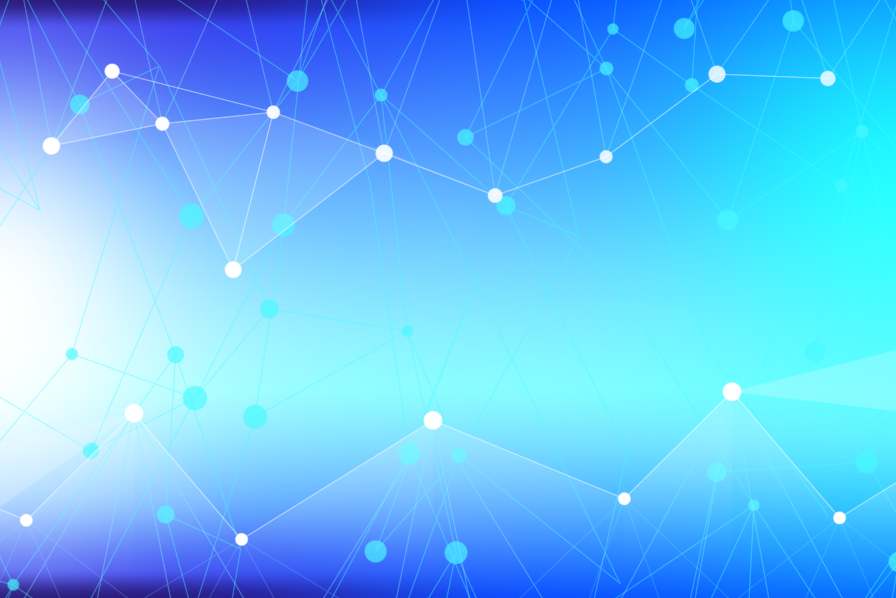
Write a Shadertoy shader that draws this background.

```glsl
// A glowing blue sky-like gradient crossed by a network of dots and thin lines.
// Cyan dots sit on a jittered lattice; two white chains follow wave formulas,
// with fans of rays and translucent facets hung between them.

float pixelSize() { return 1.0 / iResolution.y; }

vec2 hash2(vec2 c) {
    vec3 q = fract(c.xyx * vec3(0.1031, 0.1030, 0.0973));
    q += dot(q, q.yzx + 33.33);
    return fract((q.xx + q.yz) * q.zy);
}

float disc(vec2 p, vec2 center, float radius) {
    return smoothstep(pixelSize(), -pixelSize(), length(p - center) - radius);
}

float thread(vec2 p, vec2 a, vec2 b) {
    vec2 e = b - a, q = p - a;
    float d = length(q - e * clamp(dot(q, e) / dot(e, e), 0.0, 1.0));
    return 1.0 - smoothstep(0.0002, 0.0004 + pixelSize(), d);
}

float side(vec2 p, vec2 a, vec2 b) {
    vec2 e = b - a;
    return (e.x * (p.y - a.y) - e.y * (p.x - a.x)) / length(e);
}

float facet(vec2 p, vec2 a, vec2 b, vec2 c) {
    float s = sign(side(c, a, b));
    float d = min(s * side(p, a, b), min(s * side(p, b, c), s * side(p, c, a)));
    return smoothstep(-pixelSize(), pixelSize(), d);
}

// Upper chain: a wave whose swing grows to the right
vec2 upperNode(float k) {
    return vec2(0.086 + 0.1855 * k, 0.765 + (0.02 + 0.018 * k) * cos(1.3 * (k - 6.4)));
}

// Lower chain: peaks at odd indices, valleys at even ones
vec2 lowerNode(float j) {
    float c = cos(1.5708 * j), s = sin(1.5708 * j);
    return vec2(0.25 * j - 0.026 + 0.07 * c,
                0.195 + 0.009 * j - 0.09 * cos(3.14159 * j) + 0.025 * c + 0.015 * s);
}

vec2 latticeNode(vec2 cell) {
    return (cell + 0.12 + 0.76 * hash2(cell)) * 0.185;
}

vec3 backdrop(vec2 p) {
    // Bright cyan band, falling to blue at the top and bottom
    float t = p.y > 0.35 ? (p.y - 0.35) / 0.65 : (0.35 - p.y) / 0.35;
    vec3 col = vec3(0.49 - 0.44 * t * t, 0.99 - 0.69 * pow(t, 1.25), 1.0);
    // Cyan glow on the right
    vec2 r = (p - vec2(1.52, 0.63)) / vec2(0.4, 0.4);
    col = mix(col, vec3(0.22, 1.0, 1.0), 0.85 * exp(-dot(r, r)));
    col.r *= 1.0 - 0.55 * smoothstep(0.6, 1.4, p.x) * smoothstep(0.15, 0.75, t);
    col.g += 0.09 * smoothstep(0.8, 1.5, p.x) * t;
    // Violet left corners
    float left = 1.0 - smoothstep(0.2, 0.9, p.x);
    col = mix(col, vec3(0.3, 0.16, 0.88), 0.65 * left * smoothstep(0.5, 1.05, t));
    // White glow on the left with a tail along the band
    vec2 l = (p - vec2(-0.02, 0.48)) / vec2(0.28, 0.35);
    col = mix(col, vec3(1.0), exp(-dot(l, l)));
    float tail = exp(-p.x / 0.45) * exp(-pow((p.y - 0.4) / 0.2, 2.0));
    col = mix(col, vec3(1.0), 0.6 * tail);
    // Dark rims along the top and bottom
    float rim = smoothstep(0.05, 0.0, min(p.y, 1.0 - p.y));
    return mix(col, vec3(0.12, 0.04, 0.32), 0.7 * rim * left);
}

void mainImage(out vec4 fragColor, in vec2 fragCoord) {
    vec2 p = fragCoord / iResolution.y;
    vec3 col = backdrop(p);
    vec3 cyan = vec3(0.28, 0.98, 1.0);

    // Cyan lattice: each node links to two nearby cells
    vec2 home = floor(p / 0.185);
    float web = 0.0, dots = 0.0;
    for (int y = -2; y <= 2; y++)
    for (int x = -2; x <= 2; x++) {
        vec2 cell = home + vec2(x, y);
        vec2 h = hash2(cell + 41.0);
        vec2 a = latticeNode(cell);
        vec2 across = latticeNode(cell + vec2(1.0, floor(h.x * 3.0) - 1.0));
        vec2 upward = latticeNode(cell + vec2(floor(h.y * 3.0) - 1.0, 2.0));
        web = max(web, max(thread(p, a, across) * step(0.3, h.y), thread(p, a, upward)));
        dots = max(dots, disc(p, a, mix(0.009, 0.021, h.x)) * step(0.22, h.y));
    }
    col = mix(col, cyan, 0.34 * web);
    col = mix(col, cyan, 0.66 * dots);

    // Upper chain with rays to the top edge
    float lines = 0.0, rays = 0.0, nodes = 0.0, glass = 0.0;
    for (float k = 0.0; k < 8.0; k++) {
        vec2 a = upperNode(k);
        if (k < 7.0) lines = max(lines, thread(p, a, upperNode(k + 1.0)));
        rays = max(rays, thread(p, a, vec2(a.x - 0.05, 1.02)));
        rays = max(rays, thread(p, a, vec2(a.x + 0.1, 1.02)));
        nodes = max(nodes, disc(p, a, 0.0125 + 0.002 * cos(2.0 * k)) * (1.0 - 0.03 * k));
    }
    // Hanging facets below the chain and a small cap above it
    vec2 tip = vec2(0.39, 0.549), cap = vec2(0.1875, 0.881);
    for (float k = 1.0; k < 4.0; k++) {
        lines = max(lines, thread(p, tip, upperNode(k)));
        if (k < 3.0) glass += 0.15 * facet(p, tip, upperNode(k), upperNode(k + 1.0));
    }
    lines = max(lines, max(thread(p, cap, upperNode(0.0)), thread(p, cap, upperNode(1.0))));
    lines = max(lines, thread(p, cap, upperNode(2.0)));
    glass += 0.15 * facet(p, cap, upperNode(0.0), upperNode(1.0));
    glass += 0.15 * facet(p, upperNode(3.0), upperNode(4.0), vec2(0.61, 0.76));
    nodes = max(nodes, max(disc(p, tip, 0.014), disc(p, cap, 0.0125)));

    // Lower chain: fading fill below each link and fans under the peaks
    for (float j = -1.0; j < 7.0; j++) {
        vec2 a = lowerNode(j), b = lowerNode(j + 1.0);
        float peak = mod(j, 2.0);
        float under = smoothstep(pixelSize(), -pixelSize(), side(p, a, b));
        under *= step(a.x, p.x) * step(p.x, b.x);
        glass += mix(0.26, 0.2, peak) * under * smoothstep(0.0, 0.3, p.y);
        lines = max(lines, thread(p, a, b));
        for (float i = -1.5; i < 2.0; i++)
            rays = max(rays, thread(p, a, vec2(a.x + 0.13 * i, -0.02)) * mix(0.5, 1.0, peak));
        nodes = max(nodes, disc(p, a, mix(0.0105, 0.0155, peak)));
    }
    // Side facets at the left and right edges
    glass += 0.25 * facet(p, lowerNode(5.0), vec2(1.52, 0.42), vec2(1.52, 0.31));
    glass += 0.25 * facet(p, lowerNode(1.0), vec2(-0.01, 0.257), vec2(-0.01, 0.145));

    col = mix(col, vec3(0.95, 0.98, 1.0), min(glass, 0.5));
    col = mix(col, vec3(0.5, 0.95, 1.0), 0.32 * rays);
    col = mix(col, vec3(1.0), 0.42 * lines);
    col = mix(col, vec3(1.0), nodes);
    fragColor = vec4(col, 1.0);
}
```
